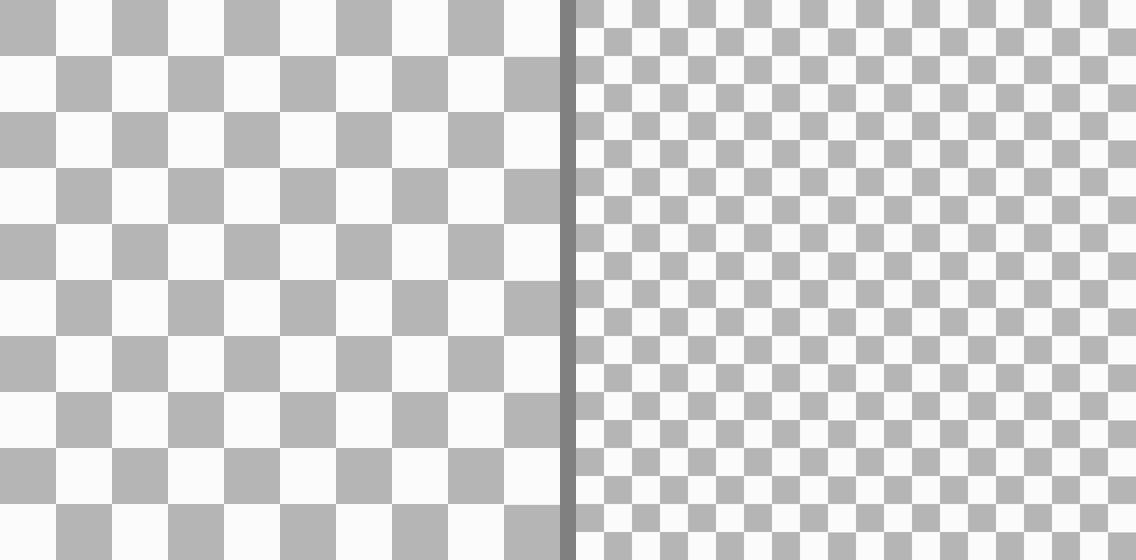
Left, the tile; right, the same tile 2 across and 2 down.
Give the GLSL for this pattern, as a WebGL 1 fragment shader.

```glsl
precision highp float;
// Plain two-tone checkerboard, ten cells across and ten down, wrapping on all sides.
// Each axis gives a smoothed +1/-1 square wave; their product picks the tone.
// Grey cells of the last column stop a hair short of their upper edge.

uniform vec2 u_resolution;

const float CELLS = 10.0;         // even, so that the board wraps
const float TOP_GAP = 0.015;      // shortening in the last column, in cells
const vec3 LIGHT = vec3(0.984);
const vec3 GREY = vec3(0.710);

// Square wave of period 2: +1 on [0, width], -1 elsewhere, with edges one pixel soft.
float band(float x, float width, float pixel) {
  float halfWidth = 0.5 * width;
  float inside = halfWidth - abs(mod(x - halfWidth + 1.0, 2.0) - 1.0);
  return clamp(2.0 * inside / pixel, -1.0, 1.0);
}

void main() {
  vec2 p = CELLS * gl_FragCoord.xy / u_resolution;
  vec2 pixel = CELLS / u_resolution;

  float lastColumn = step(CELLS - 1.0, p.x);
  float across = band(p.x, 1.0, pixel.x);
  float up = band(p.y, 1.0 - TOP_GAP * lastColumn, pixel.y);

  float light = 0.5 + 0.5 * across * up;
  gl_FragColor = vec4(mix(GREY, LIGHT, light), 1.0);
}
```
